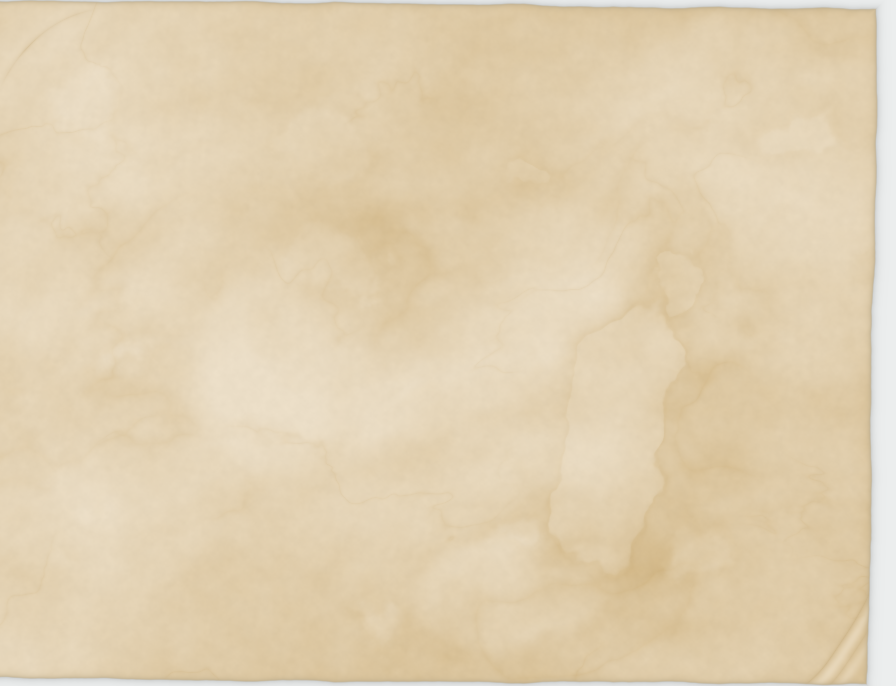
Give the GLSL for this texture, as a WebGL 1 fragment shader.

```glsl
precision highp float;
// Aged, water-stained parchment on a pale scanner bed. Warped diagonal noise
// gives the tea-coloured clouds; wobbly ellipses give bleached pools with thin
// tide rims; worn sheet edges, corner creases and grain finish it.
uniform vec2 u_resolution;

#define CLOUD_CONTRAST 1.2
#define STAIN_LEVEL 0.39
#define RIM_STRENGTH 0.26
#define TIDE_LINE 0.17
#define BLEACH 0.15
#define VEIN_STRENGTH 0.22
#define POOL_WOBBLE 0.14
#define GRAIN 0.026
#define PALE_PAPER vec3(0.916, 0.862, 0.768)
#define TEA_STAIN vec3(0.832, 0.732, 0.553)
#define WORN_EDGE vec3(0.740, 0.680, 0.560)
#define BACKDROP vec3(0.925, 0.933, 0.933)

float hash(vec2 p) {
  return fract(sin(dot(p, vec2(127.1, 311.7))) * 43758.5453);
}

float noise(vec2 p) {
  vec2 i = floor(p), f = fract(p);
  f = f * f * (3.0 - 2.0 * f);
  return mix(mix(hash(i), hash(i + vec2(1.0, 0.0)), f.x),
             mix(hash(i + vec2(0.0, 1.0)), hash(i + 1.0), f.x), f.y);
}

float fbm(vec2 p) {
  float sum = 0.0, amp = 0.5;
  for (int i = 0; i < 5; i++) {
    sum += amp * noise(p);
    p = mat2(1.6, 1.2, -1.2, 1.6) * p + 17.3;
    amp *= 0.5;
  }
  return sum;
}

vec2 fbm2(vec2 p) {
  return vec2(fbm(p), fbm(p + 41.7)) - 0.485;
}

vec2 turn(vec2 p, float a) {
  return vec2(cos(a) * p.x + sin(a) * p.y, cos(a) * p.y - sin(a) * p.x);
}

// Stain change of one dried pool: soft ones are bleached within a wide brown
// halo, crisp ones keep their tone and carry a thin tide line.
float pool(vec2 p, vec2 centre, vec2 radius, float tilt, float blur, float breaks) {
  vec2 d = turn(p - centre, tilt) / radius;
  float rim = (length(d) - 1.0) * min(radius.x, radius.y);
  float crisp = 1.0 - smoothstep(0.003, 0.015, blur);
  float outside = smoothstep(-blur, blur, rim);
  float halo = outside * exp(-max(rim, 0.0) / mix(0.045, 0.025, crisp));
  float line = crisp * exp(-abs(rim) / 0.003);
  return breaks * (RIM_STRENGTH * halo + TIDE_LINE * line)
       - BLEACH * (1.0 - outside) * (1.0 - 0.65 * crisp);
}

// Fold along an arc: x is its dark line, y the light ridge beside it.
vec2 crease(vec2 p, vec2 centre, float radius) {
  float d = length(p - centre) - radius + 0.008 * (noise(p * 14.0) - 0.5);
  return vec2(exp(-abs(d) / 0.0025), exp(-pow((d - 0.011) / 0.007, 2.0)));
}

float stains(vec2 p) {
  // Diagonal clouds, soft veins and finer broken tide lines.
  vec2 q = turn(p, 0.35) + 0.26 * fbm2(p * 3.4);
  float s = STAIN_LEVEL + CLOUD_CONTRAST * (fbm(q * vec2(2.4, 4.8) + 3.1) - 0.485);
  float patches = smoothstep(0.35, 0.7, noise(p * 5.0 + 8.0));
  s += VEIN_STRENGTH * patches * exp(-abs(fbm(q * vec2(1.8, 3.6) + 23.0) - 0.48) * 38.0);
  float strand = smoothstep(0.5, 0.75, noise(p * 7.0 + 60.0));
  s += 0.2 * strand * exp(-abs(fbm(q * vec2(4.0, 6.0) + 71.0) - 0.48) * 75.0);
  s += 0.15 * exp(-dot(p - vec2(1.08, 0.42), p - vec2(1.08, 0.42)) / 0.025);

  // Three main pools: soft centre, crisp tall patch, soft lower pool.
  vec2 w = p + POOL_WOBBLE * fbm2(p * 7.5 + 5.0);
  float breaks = 0.2 + 0.8 * patches;
  s += 1.25 * pool(w, vec2(0.60, 0.52), vec2(0.33, 0.16), 0.3, 0.04, breaks);
  s += pool(w, vec2(0.92, 0.36), vec2(0.082, 0.20), -0.2, 0.003, 0.35 + 0.65 * breaks);
  s += pool(w, vec2(0.78, 0.14), vec2(0.13, 0.07), 0.1, 0.02, 0.7);

  // Smaller ragged pools scattered on a jittered grid.
  vec2 ragged = w + 0.08 * fbm2(p * 17.0);
  for (int i = 0; i < 12; i++) {
    float k = float(i);
    vec2 cell = vec2(mod(k, 4.0), floor(k / 4.0));
    vec2 jitter = vec2(hash(cell + 2.3), hash(cell + 7.9));
    vec2 centre = (cell + 0.15 + 0.7 * jitter) * vec2(0.31, 0.33);
    float size = mix(0.02, 0.065, hash(cell + 13.1));
    float blur = mix(0.002, 0.022, hash(cell + 19.7));
    s += 0.65 * pool(ragged, centre, size * vec2(1.2, 0.85), 6.28 * jitter.x, blur, breaks);
  }
  // Mottled fibres take up more colour where the stain is deep.
  return s + 0.35 * (fbm(p * 26.0) - 0.485) * clamp(0.3 + s, 0.2, 1.0);
}

void main() {
  vec2 p = gl_FragCoord.xy / u_resolution.y;
  float px = 1.0 / u_resolution.y;
  float width = u_resolution.x / u_resolution.y;

  // Distance inward from the uneven right, top and bottom edges.
  vec2 wave = 0.009 * (vec2(fbm(p.yy * 8.0), fbm(p.xx * 8.0 + 31.0)) - 0.485);
  float right = width - 0.041 + 0.014 * p.y - p.x + wave.x;
  float top = 0.999 - 0.009 * p.x - p.y + wave.y;
  float bottom = p.y - 0.012 + 0.008 * p.x + wave.y;
  float inset = min(right, min(top, bottom));

  // Sheet colour, warmer towards its rim, with fine unaligned grain.
  float s = stains(p) + 0.2 * exp(-max(inset, 0.0) / 0.01);
  vec3 paper = mix(PALE_PAPER, TEA_STAIN, clamp(s, -0.05, 1.25));
  paper += GRAIN * (fbm(turn(p, 0.6) * 110.0) - 0.485);

  // Faint broken fold at upper left, stronger double fold at lower right.
  float upper = smoothstep(0.86, 0.9, p.y) * (1.0 - smoothstep(0.1, 0.16, p.x));
  vec2 fold = crease(p, vec2(0.187, 0.779), 0.212) * upper * vec2(noise(p * 30.0), 0.25);
  float lower = (1.0 - smoothstep(0.14, 0.19, p.y)) * step(0.952, p.x);
  fold += lower * (crease(p, vec2(0.952, 0.252), 0.335)
                 + 0.7 * crease(p, vec2(0.952, 0.252), 0.358));
  paper = mix(paper, PALE_PAPER + 0.02, 0.6 * min(fold.y, 1.0));
  paper = mix(paper, TEA_STAIN - 0.05, 0.6 * min(fold.x, 1.0));
  paper = mix(paper, WORN_EDGE, 0.85 * exp(-max(inset, 0.0) / 0.003));

  // Soft grey shadow cast on the backdrop.
  vec3 bed = BACKDROP - 0.13 * exp(min(inset, 0.0) / 0.005);
  gl_FragColor = vec4(mix(bed, paper, smoothstep(-px, px, inset)), 1.0);
}
```
